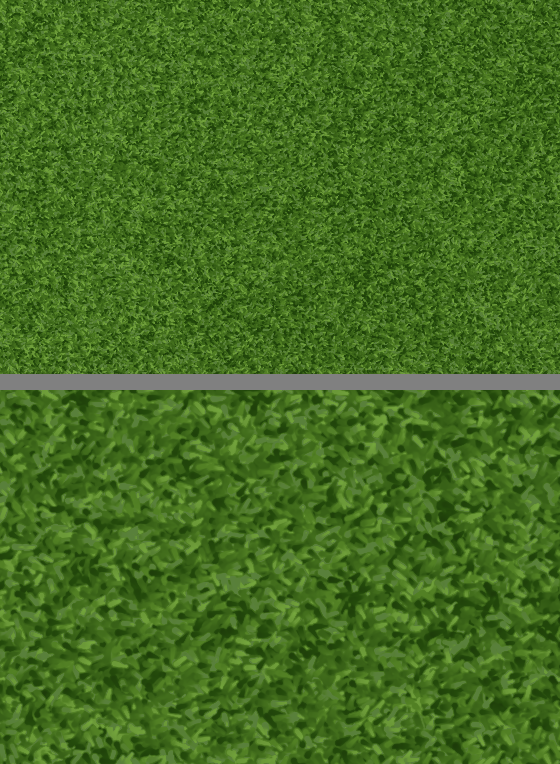
Top: the whole. Bottom: its middle third, enlarged.
This texture is drawn by a Shadertoy shader. Its source:

```glsl
// Short, dense green turf seen from above: tiny overlapping blades in soft clumps.

const float BLADE_ROWS  = 115.0;  // blade cells per canvas height
const float CLUMP_ROWS  = 30.0;   // tufts per canvas height
const float HALF_LENGTH = 0.65;   // blade size, in cells
const float HALF_WIDTH  = 0.27;
const float SOFTNESS    = 0.17;
const float ANGLE_RANGE = 2.7;    // spread of directions about horizontal
const float CONTRAST    = 1.22;
const float CLUMP_DEPTH = 0.36;
const float DRIFT_DEPTH = 0.035;

const vec3 DEEP  = vec3(0.14, 0.29, 0.045);
const vec3 SHADE = vec3(0.22, 0.38, 0.09);
const vec3 BODY  = vec3(0.26, 0.43, 0.11);
const vec3 LIGHT = vec3(0.32, 0.50, 0.14);
const vec3 PALE  = vec3(0.35, 0.50, 0.23);
const vec3 TIP   = vec3(0.42, 0.60, 0.22);

vec3 hash3(vec2 p) {
    vec3 q = fract(p.xyx * vec3(0.1031, 0.1030, 0.0973));
    q += dot(q, q.yxz + 33.33);
    return fract((q.xxy + q.yzz) * q.zyx);
}

// Cellular noise: distance to the nearest scattered point
float cellular(vec2 p) {
    vec2 cell = floor(p);
    float nearest = 2.0;
    for (int y = -1; y <= 1; y++)
    for (int x = -1; x <= 1; x++) {
        vec2 id = cell + vec2(x, y);
        nearest = min(nearest, length(p - id - hash3(id + 71.0).xy));
    }
    return nearest;
}

// Lay one sheet of blades over turf, which holds (tone, paleness)
vec2 layBlades(vec2 turf, vec2 p, float seed, float pixel) {
    vec2 cell = floor(p);
    float edge = max(SOFTNESS, 0.5 * pixel);
    for (int y = 1; y >= -1; y--)
    for (int x = -1; x <= 1; x++) {
        vec2 id = cell + vec2(x, y);
        vec3 place = hash3(id + seed);
        vec3 look = hash3(id + seed + 157.0);
        float angle = (place.z - 0.5) * ANGLE_RANGE;
        vec2 dir = vec2(cos(angle), sin(angle));
        vec2 d = p - id - mix(vec2(0.1), vec2(0.9), place.xy);

        // Tapered capsule, lighter toward its tip
        float halfLength = HALF_LENGTH * mix(0.65, 1.0, look.z);
        float along = clamp(dot(d, dir), -halfLength, halfLength);
        float rise = along / halfLength;
        float width = HALF_WIDTH * (1.0 - 0.25 * rise);
        float dist = length(d - dir * along) - width;
        float cover = 1.0 - smoothstep(-edge, edge, dist);
        turf = mix(turf, vec2(look.x + 0.12 * rise, look.y), cover);
    }
    return turf;
}

// Broad, faint changes of light across the lawn
float lightDrift(vec2 p) {
    float waves = sin(p.x * 4.1 + 1.3 * sin(p.y * 3.7 + 0.6))
                + 0.7 * sin(p.y * 7.3 - p.x * 5.2 + 1.9)
                + 0.5 * sin(p.x * 13.0 + p.y * 9.0 + 2.0 * sin(p.y * 6.0));
    return waves * 0.6 - 1.2 * (p.x - 0.75) * (0.4 + p.y);
}

vec3 grassColour(float tone, float paleness) {
    vec3 c = mix(DEEP, SHADE, smoothstep(0.00, 0.22, tone));
    c = mix(c, BODY,  smoothstep(0.22, 0.46, tone));
    c = mix(c, LIGHT, smoothstep(0.44, 0.70, tone));
    c = mix(c, TIP,   smoothstep(0.76, 0.97, tone));
    float paleBand = smoothstep(0.48, 0.68, tone) * (1.0 - smoothstep(0.84, 0.98, tone));
    c = mix(c, PALE, paleBand * smoothstep(0.40, 0.65, paleness));
    return c * (1.0 + 0.5 * clamp(tone, -0.4, 0.0) + 0.3 * clamp(tone - 1.0, 0.0, 0.4));
}

void mainImage(out vec4 fragColor, in vec2 fragCoord) {
    vec2 p = fragCoord / iResolution.y;
    float pixel = BLADE_ROWS / iResolution.y;

    // Two sheets of blades on grids turned against each other
    vec2 q = p * BLADE_ROWS + 40.0;
    vec2 turned = mat2(0.8, 0.6, -0.6, 0.8) * q + 200.0;
    vec2 turf = layBlades(vec2(0.3, 0.5), turned, 11.0, pixel);
    turf = layBlades(turf, q, 503.0, pixel);

    // Tufts and light
    vec2 bend = 0.3 * sin(p.yx * 47.0);
    float clump = 0.42 - cellular(p * CLUMP_ROWS + bend + 9.0);
    float tone = 0.5 + (turf.x - 0.5) * CONTRAST;
    tone += CLUMP_DEPTH * clump + DRIFT_DEPTH * lightDrift(p);

    fragColor = vec4(grassColour(tone, turf.y), 1.0);
}
```
